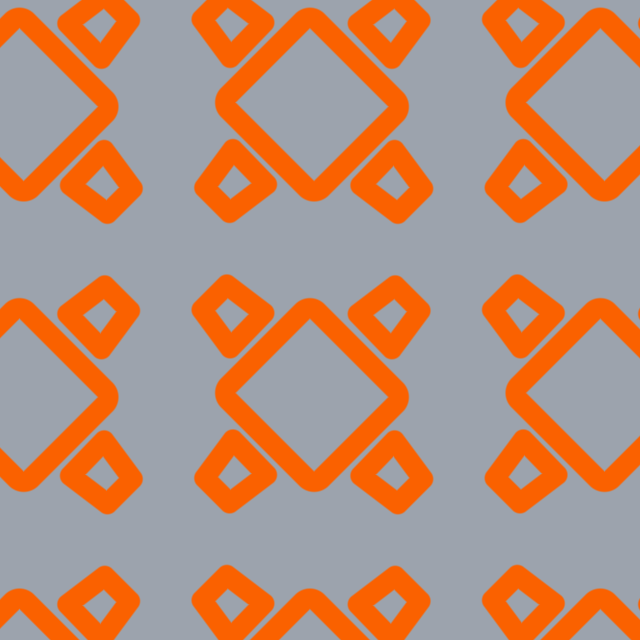
Reproduce this pattern procedurally as a Shadertoy shader.

```glsl
// Repeating orange diamond outlines with a small kite at each side, on cool grey.

// Lengths are fractions of the canvas height.
const vec3  GROUND = vec3(0.61, 0.64, 0.68);
const vec3  INK    = vec3(0.98, 0.38, 0.0);
const float PERIOD = 0.4538;                     // about 2.2 repeats each way
const vec2  MOTIF_CENTER = vec2(0.4875, 0.3828);
const float LINE_WIDTH   = 0.0322;
const vec2  DIAMOND_HALF = vec2(0.0820, 0.0866); // inner half sides
const vec2  KITE_BIAS = vec2(0.0006, 0.0010);    // shift shared by all kites
const vec2  KITE_SKEW = vec2(0.0021, 0.0007);    // hand-drawn lean per quadrant

// Centre line of the upper right kite
const vec2 KITE[4] = vec2[4](
    vec2(0.1315, 0.1706), vec2(0.1706, 0.1315),
    vec2(0.1263, 0.0716), vec2(0.0734, 0.1264));

float boxDistance(vec2 p, vec2 halfSize) {
    vec2 d = abs(p) - halfSize;
    return length(max(d, 0.0)) + min(max(d.x, d.y), 0.0);
}

float segmentDistance(vec2 p, vec2 a, vec2 b) {
    vec2 ab = b - a;
    float t = clamp(dot(p - a, ab) / dot(ab, ab), 0.0, 1.0);
    return length(p - a - ab * t);
}

// Band with a sharp inner corner and a round outer corner
float diamondOutline(vec2 p) {
    vec2 turned = vec2(p.x + p.y, p.x - p.y) * sqrt(0.5);
    float halfWidth = 0.5 * LINE_WIDTH;
    return abs(boxDistance(turned, DIAMOND_HALF) - halfWidth) - halfWidth;
}

// One kite mirrored into the four quadrants, each slightly shifted
float kiteOutlines(vec2 p) {
    vec2 side = 2.0 * step(0.0, p) - 1.0;
    vec2 q = (p - KITE_BIAS + KITE_SKEW * side.yx) * side;
    float d = 1.0;
    for (int i = 0; i < 4; i++) {
        d = min(d, segmentDistance(q, KITE[i], KITE[(i + 1) % 4]));
    }
    return d - 0.5 * LINE_WIDTH;
}

void mainImage(out vec4 fragColor, in vec2 fragCoord) {
    vec2 uv = fragCoord / iResolution.y;

    // Tile coordinates centred on the motif
    vec2 p = (fract((uv - MOTIF_CENTER) / PERIOD + 0.5) - 0.5) * PERIOD;

    // Ink with softened edges
    float d = min(diamondOutline(p), kiteOutlines(p));
    float edge = max(1.0 / iResolution.y, 0.0018);
    float ink = 1.0 - smoothstep(-edge, edge, d);
    fragColor = vec4(mix(GROUND, INK, ink), 1.0);
}
```
